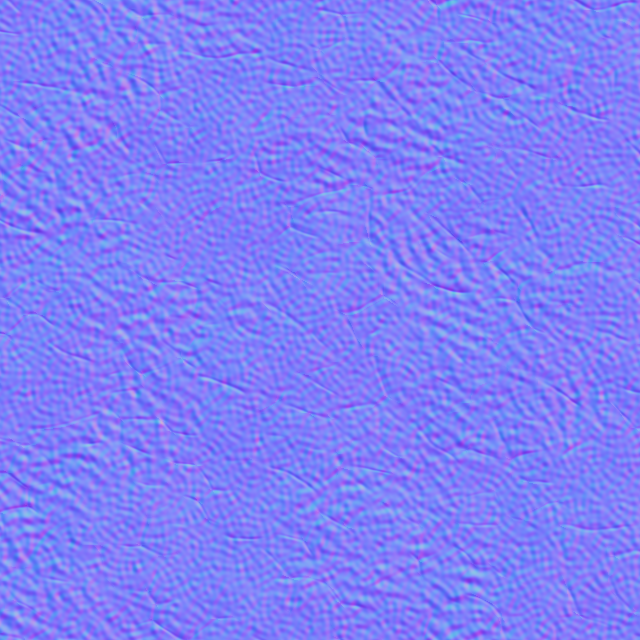
Give the GLSL for this texture map, as a Shadertoy shader.

```glsl
// Tangent-space normal map of fine, pebbled leather with wrinkles and creases.

const float TAU = 6.2831853;
const float CREST_NORMAL = 1.2;    // main direction across the wrinkles
const float REACH = 1.3;           // squared radius of a wave packet, in cells
const float BLUE_LEVEL = 0.982;

vec2 hash2(vec2 p) {
    vec3 q = fract(p.xyx * vec3(0.1031, 0.1030, 0.0973));
    q += dot(q, q.yzx + 33.33);
    return fract((q.xx + q.yz) * q.zy);
}

// Layered sines, each turned and finer than the last; about -1 to 1.
float waves(vec2 p) {
    float sum = 0.0, weight = 0.65;
    mat2 turn = mat2(0.8, 0.6, -0.6, 0.8) * 1.8;
    for (int i = 0; i < 3; i++) {
        sum += weight * sin(p.x + 1.3 * sin(p.y + float(i)));
        p = turn * p + 2.7;
        weight *= 0.6;
    }
    return sum;
}

// Slope of short wave packets, one per cell.
// angle: direction across the crests, spread: random turn of each packet,
// pebble: share of a second wave along the crests that breaks them into bumps.
vec2 packetSlope(vec2 p, float cells, float cycles, float angle, float spread, float pebble) {
    vec2 q = p * cells, cell = floor(q), slope = vec2(0.0);
    float rate = TAU * cycles;
    for (int y = -1; y <= 1; y++)
    for (int x = -1; x <= 1; x++) {
        vec2 id = cell + vec2(x, y);
        vec2 rnd = hash2(id + cells);
        vec2 offset = q - id - 0.15 - 0.7 * rnd;
        float window = 1.0 - dot(offset, offset) / REACH;
        if (window > 0.0) {
            float turn = angle + spread * (fract(rnd.x * 7.3 + rnd.y * 5.1) - 0.5);
            vec2 across = vec2(cos(turn), sin(turn));
            vec2 along = vec2(-across.y, across.x);
            float a = rate * dot(offset, across) + TAU * fract(rnd.y * 9.7);
            float b = rate * dot(offset, along) + TAU * fract(rnd.x * 11.3);
            slope -= window * window * (
                window * (sin(a) * across + pebble * sin(b) * along)
                + 6.0 / (REACH * rate) * (cos(a) + pebble * cos(b)) * offset);
        }
    }
    return slope;
}

// Slope of grooves along the borders of cellular noise.
vec2 creaseSlope(vec2 p, float cells, float width) {
    mat2 stretch = mat2(0.82, 0.45, -0.38, 1.25);
    vec2 q = stretch * p * cells + cells, cell = floor(q);
    vec2 toNearest = vec2(9.0), toSecond = vec2(9.0);
    float nearest = 99.0, second = 99.0;
    for (int y = -1; y <= 1; y++)
    for (int x = -1; x <= 1; x++) {
        vec2 id = cell + vec2(x, y);
        vec2 offset = q - id - hash2(id + 19.3);
        float d = dot(offset, offset);
        if (d < nearest) {
            second = nearest;
            toSecond = toNearest;
            nearest = d;
            toNearest = offset;
        } else if (d < second) {
            second = d;
            toSecond = offset;
        }
    }
    float gap = (sqrt(second) - sqrt(nearest)) / width;
    vec2 away = toSecond * inversesqrt(second + 1e-6)
              - toNearest * inversesqrt(nearest + 1e-6);
    return gap * exp(-gap * gap) * (away * stretch);
}

void mainImage(out vec4 fragColor, in vec2 fragCoord) {
    vec2 p = fragCoord / min(iResolution.x, iResolution.y);

    // Slow fields: grain direction, wrinkled patches, bending of the folds.
    float angle = CREST_NORMAL + 0.7 * waves(p * 7.0 + 4.0);
    float patches = smoothstep(-0.6, 0.8, waves(p * 11.0));
    vec2 warp = vec2(waves(p * 17.0 + 1.0), waves(p.yx * 17.0 + 8.0));
    vec2 lumps = vec2(waves(p * 52.0 + 3.0), waves(p.yx * 52.0 + 6.0));
    float broken = waves(p * 24.0 + 5.0);
    vec2 bent = p + 0.010 * warp + 0.0012 * lumps;

    vec2 slope = 0.035 * warp + 0.045 * lumps;                     // soft swelling
    slope += 0.21 * packetSlope(p, 52.0, 1.2, angle, 3.1, 0.8);    // pebbled grain
    slope += 0.28 * patches
           * packetSlope(p, 23.0, 1.6, angle, 1.3, 0.3);           // wrinkles
    slope += 0.34 * smoothstep(0.0, 0.7, broken)
           * creaseSlope(bent, 6.0, 0.05);                         // long folds
    slope += 0.26 * smoothstep(-0.1, 0.7, -broken)
           * creaseSlope(bent, 15.0, 0.11);                        // short folds

    // Pack the unit normal into colour.
    vec3 normal = normalize(vec3(-slope, 1.0));
    vec3 color = (0.5 + 0.5 * normal) * vec3(1.0, 1.0, BLUE_LEVEL);
    fragColor = vec4(color, 1.0);
}
```
